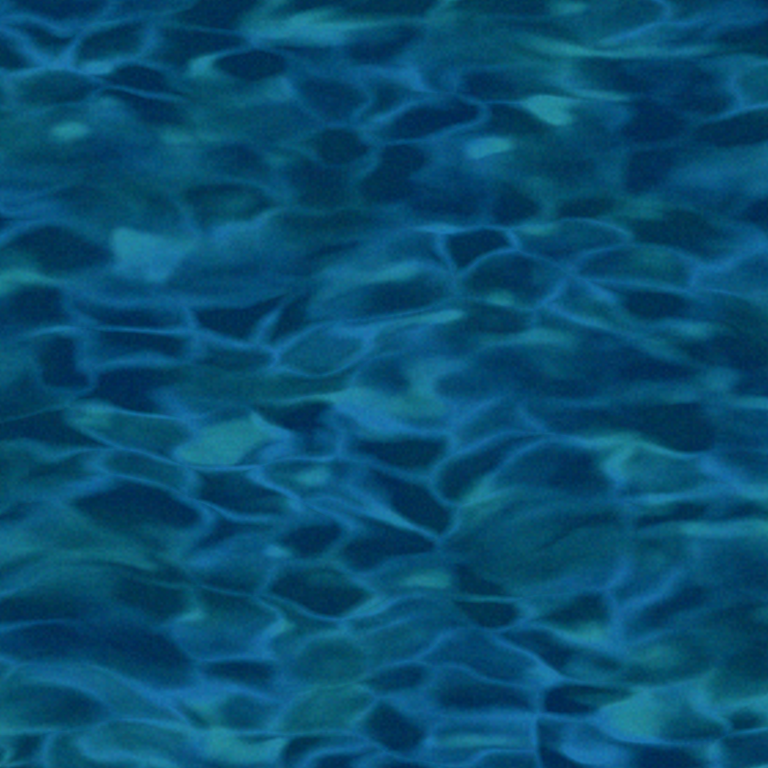
Write a WebGL 1 fragment shader that draws this texture.

```glsl
precision highp float;
// Rippled deep-blue water: flattened dark hollows, a net of soft crests and teal glints.
uniform vec2 u_resolution;

const vec3 DEEP_BLUE  = vec3(0.000, 0.18, 0.33);
const vec3 MID_BLUE   = vec3(0.020, 0.30, 0.46);
const vec3 LIGHT_BLUE = vec3(0.100, 0.45, 0.67);
const vec3 DEEP_TEAL  = vec3(0.005, 0.215, 0.32);
const vec3 MID_TEAL   = vec3(0.030, 0.33, 0.42);
const vec3 LIGHT_TEAL = vec3(0.140, 0.54, 0.61);

const vec2 CELL_DENSITY   = vec2(8.6, 17.5);
const vec2 STREAK_DENSITY = vec2(9.5, 22.0);
const vec2 GLINT_DENSITY  = vec2(14.0, 32.0);
const vec2 HUE_DENSITY    = vec2(7.0, 14.0);
const float CREST_WIDTH     = 0.46;
const float BASE_TONE       = 0.31;
const float STREAK_STRENGTH = 1.10;
const float CREST_STRENGTH  = 0.50;
const float HOLLOW_STRENGTH = 0.40;
const float GLINT_STRENGTH  = 0.48;
const float GRAIN_DENSITY   = 280.0;
const float GRAIN_STRENGTH  = 0.055;

float hash(vec2 p) {
  vec3 q = fract(vec3(p.xyx) * 0.1031);
  q += dot(q, q.yzx + 33.33);
  return fract((q.x + q.y) * q.z);
}

vec2 hash2(vec2 p) {
  return vec2(hash(p), hash(p + 57.3));
}

float noise(vec2 p) {
  vec2 i = floor(p);
  vec2 f = fract(p);
  f = f * f * (3.0 - 2.0 * f);
  float low = mix(hash(i), hash(i + vec2(1.0, 0.0)), f.x);
  float high = mix(hash(i + vec2(0.0, 1.0)), hash(i + vec2(1.0)), f.x);
  return mix(low, high, f.y);
}

vec2 noise2(vec2 p) {
  return vec2(noise(p), noise(p + 41.7)) - 0.5;
}

float fbm(vec2 p) {
  float sum = 0.0;
  float weight = 0.51;
  for (int i = 0; i < 4; i++) {
    sum += weight * noise(p);
    p = mat2(1.9, 0.35, -0.35, 1.9) * p + 13.1;
    weight *= 0.52;
  }
  return sum;
}

// x: gap between the two nearest cell centres (0 on a border), y: cell's random value.
vec2 cells(vec2 p) {
  vec2 base = floor(p);
  float nearest = 8.0;
  float second = 8.0;
  float id = 0.0;
  for (int y = -1; y <= 1; y++) {
    for (int x = -1; x <= 1; x++) {
      vec2 cell = base + vec2(float(x), float(y));
      float d = length(cell + 0.1 + 0.8 * hash2(cell) - p);
      if (d < nearest) {
        second = nearest;
        nearest = d;
        id = hash(cell + 19.9);
      } else {
        second = min(second, d);
      }
    }
  }
  return vec2(second - nearest, id);
}

vec3 ramp(vec3 deep, vec3 mid, vec3 light, float tone) {
  vec3 lower = mix(deep, mid, smoothstep(-0.05, 0.52, tone));
  return mix(lower, light, smoothstep(0.35, 1.1, tone));
}

void main() {
  vec2 uv = gl_FragCoord.xy / u_resolution.y;

  // Slow swell tilts the surface; smaller ripples bend the crests.
  vec2 swell = uv + vec2(0.04, 0.06) * noise2(uv * 4.0 + 5.0);
  vec2 ripple = 0.65 * noise2(swell * CELL_DENSITY * 0.9)
              + 0.45 * noise2(swell * CELL_DENSITY * 2.0 + 9.0);

  // Crest net with broken strength, and hollows of differing depth.
  vec2 cell = cells(swell * CELL_DENSITY + ripple);
  float crest = 1.0 - smoothstep(-0.1, CREST_WIDTH, cell.x);
  crest *= smoothstep(0.1, 0.75, noise(swell * CELL_DENSITY * 0.8 + 31.0));
  float hollow = smoothstep(0.08, 0.6, cell.x) * smoothstep(0.2, 0.9, cell.y);

  // Flat streaks and scattered glints.
  float streak = fbm(swell * STREAK_DENSITY + 0.6 * ripple) - 0.5;
  float glint = smoothstep(0.58, 0.95, noise(swell * GLINT_DENSITY + ripple + 71.0));

  float tone = BASE_TONE + STREAK_STRENGTH * streak + CREST_STRENGTH * crest
             - HOLLOW_STRENGTH * hollow + GLINT_STRENGTH * glint;

  // Blue crests, teal glints, drifting hue between them.
  float hue = fbm(swell * HUE_DENSITY + 83.0);
  float teal = smoothstep(0.25, 0.75, hue + 0.16 * glint - 0.2 * crest);
  vec3 color = mix(ramp(DEEP_BLUE, MID_BLUE, LIGHT_BLUE, tone),
                   ramp(DEEP_TEAL, MID_TEAL, LIGHT_TEAL, tone), teal);

  // Fine colour grain.
  vec2 g = uv * GRAIN_DENSITY;
  vec3 grain = vec3(noise(g), noise(g + 117.0), noise(g + 233.0)) - 0.5;
  color += GRAIN_STRENGTH * grain;
  gl_FragColor = vec4(clamp(color, 0.0, 1.0), 1.0);
}
```
